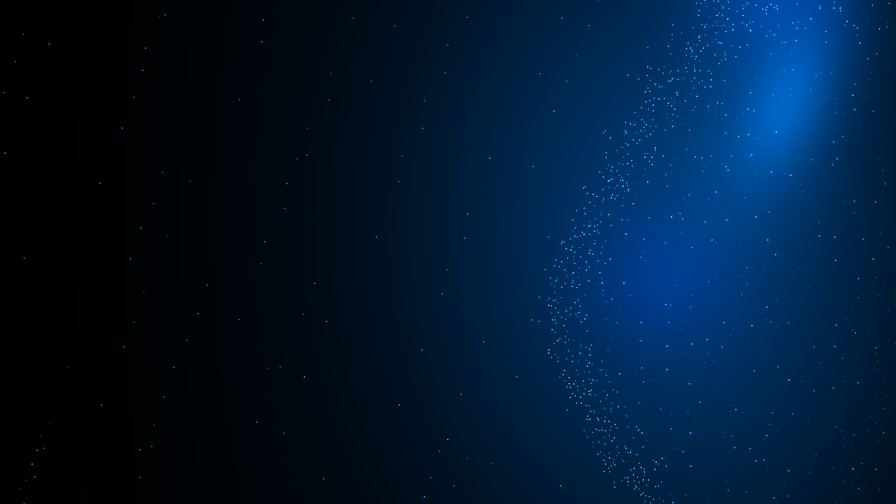
This background is drawn by a Shadertoy shader. Its source:

```glsl
// Deep blue glow on black with a curved veil of cyan dust on its left flank.
// Light is a sum of rotated Gaussian spots; dust is jittered grid dots whose
// chance of appearing follows the distance to a hyperbolic curve.

const vec3 BASE_BLUE = vec3(0.0, 0.205, 0.41);
const vec3 CORE_BLUE = vec3(0.0, 0.02, 0.13);
const vec3 BEAM_BLUE = vec3(0.0, 0.13, 0.25);
const vec3 TOP_BLUE  = vec3(0.0, 0.12, 0.32);
const vec3 DUST_CYAN = vec3(0.10, 0.66, 0.78);
const vec3 STAR_BLUE = vec3(0.12, 0.55, 0.80);

float hash(vec2 p) {
    return fract(sin(dot(p, vec2(127.1, 311.7))) * 43758.5453);
}

// Gaussian spot whose long (y) axis points along the unit vector axis
float glow(vec2 p, vec2 centre, vec2 size, vec2 axis) {
    vec2 d = p - centre;
    vec2 q = vec2(dot(d, vec2(axis.y, -axis.x)), dot(d, axis)) / size;
    return exp(-dot(q, q));
}

// Horizontal position of the dust veil at height y
float veilX(float y) {
    float u = y - 0.38;
    return 1.107 + 0.7 * (sqrt(u * u + 0.0225) - 0.15);
}

vec2 cellCentre(vec2 p, float cell) {
    return (floor(p / cell) + 0.5) * cell;
}

// Chance of a dust grain: narrow on the outer side, loose on the inner side
float veilDensity(vec2 p) {
    float side = p.x - veilX(p.y);
    float outer = 0.03 + 0.025 * smoothstep(0.6, 0.85, p.y);
    float spread = side < 0.0 ? outer : 0.065;
    float veil = 0.42 * exp(-side * side / (spread * spread));
    float cluster = 0.16 * glow(p, vec2(1.58, 0.98), vec2(0.14, 0.08), vec2(0.0, 1.0));
    return veil + cluster;
}

// One jittered dot per cell, kept with the given chance
float dots(vec2 p, float cell, float chance, float radius, float seed, float pixel) {
    vec2 id = floor(p / cell) + seed;
    vec2 jitter = vec2(hash(id), hash(id + 17.3));
    float d = length(p - (floor(p / cell) + mix(vec2(0.2), vec2(0.8), jitter)) * cell);
    float shape = 1.0 - smoothstep(max(radius - 0.5 * pixel, 0.0), radius + 0.5 * pixel, d);
    float brightness = mix(0.25, 1.0, hash(id + 41.7));
    return shape * brightness * step(hash(id + 73.1), chance);
}

vec3 backdrop(vec2 p) {
    vec2 upright = vec2(0.0, 1.0);
    vec2 tilt = normalize(vec2(0.4, 0.916));
    float width = p.x < 1.366 ? 0.53 : 0.45;
    vec3 light = BASE_BLUE * glow(p, vec2(1.366, 0.56), vec2(width, 0.70), upright);
    light += vec3(0.0, 0.012, 0.025) * smoothstep(0.05, 0.6, p.x);
    light += CORE_BLUE * glow(p, vec2(1.31, 0.44), vec2(0.14), upright);
    light += BEAM_BLUE * glow(p, vec2(1.5625, 0.79), vec2(0.075, 0.14), tilt);
    light += 0.7 * BEAM_BLUE * glow(p, vec2(1.55, 0.80), vec2(0.15, 0.27), tilt);
    light += TOP_BLUE * glow(p, vec2(1.55, 1.03), vec2(0.17, 0.15), upright);
    return light;
}

void mainImage(out vec4 fragColor, in vec2 fragCoord) {
    vec2 p = fragCoord / iResolution.y;
    float pixel = 1.0 / iResolution.y;
    vec3 color = backdrop(p);

    // Overlapping layers of fine dust along the veil
    for (int i = 0; i < 2; i++) {
        float seed = 11.0 + 29.0 * float(i);
        vec2 q = p + 0.0047 * float(i);
        float chance = veilDensity(cellCentre(q, 0.011));
        color += DUST_CYAN * dots(q, 0.011, chance, 0.0015, seed, pixel);
    }

    // Faint specks and sparse brighter stars on the inner side
    float inside = smoothstep(0.0, 0.08, p.x - veilX(p.y));
    color += 0.35 * STAR_BLUE * inside * dots(p, 0.017, 0.22, 0.0013, 83.0, pixel);
    color += STAR_BLUE * inside * dots(p, 0.042, 0.45, 0.0017, 131.0, pixel);

    fragColor = vec4(clamp(color, 0.0, 1.0), 1.0);
}
```
